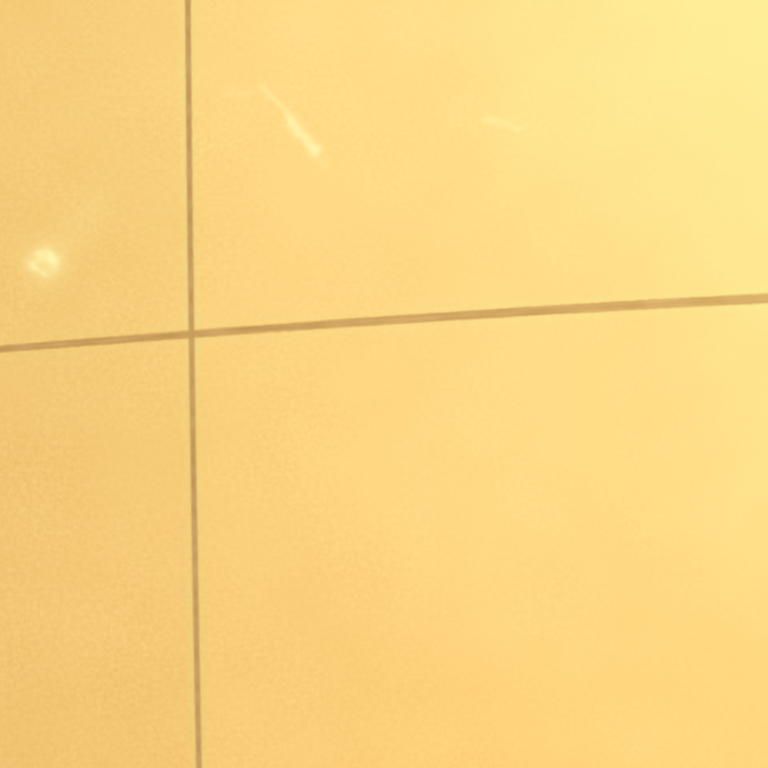
Reproduce this texture procedurally as a WebGL 1 fragment shader.

```glsl
precision highp float;
// Warm yellow wall tiles meeting at a thin, slightly skewed cross of brown grout.

uniform vec2 u_resolution;

vec2 gradientAt(vec2 cell) {
  vec2 p = fract(cell * vec2(0.1031, 0.1137));
  p += dot(p, p.yx + 33.33);
  float angle = 6.2832 * fract((p.x + p.y) * p.x * 7.31);
  return vec2(cos(angle), sin(angle));
}

// Gradient noise, roughly -0.7 to 0.7
float noise(vec2 p) {
  vec2 i = floor(p), f = p - i;
  vec2 u = f * f * f * (f * (f * 6.0 - 15.0) + 10.0);
  vec2 e = vec2(1.0, 0.0);
  float low = mix(dot(gradientAt(i), f), dot(gradientAt(i + e), f - e), u.x);
  float high = mix(dot(gradientAt(i + e.yx), f - e.yx), dot(gradientAt(i + 1.0), f - 1.0), u.x);
  return mix(low, high, u.y);
}

float segmentDistance(vec2 p, vec2 a, vec2 b) {
  vec2 d = b - a;
  return length(p - a - d * clamp(dot(p - a, d) / dot(d, d), 0.0, 1.0));
}

// Soft-edged streak of reflected light
float glint(vec2 p, vec2 a, vec2 b, float width) {
  float d = segmentDistance(p, a, b) / width;
  return exp(-d * d);
}

// Coverage of a joint with soft shoulders, never sharper than a pixel
float joint(float d, float halfWidth, float pixel) {
  float blur = max(0.0024, pixel);
  return 1.0 - smoothstep(halfWidth - blur, halfWidth + blur, abs(d));
}

void main() {
  vec2 uv = gl_FragCoord.xy / u_resolution;
  float pixel = 1.0 / min(u_resolution.x, u_resolution.y);

  // Tile space: both joints bend gently, neighbours lie one tile away
  float down = 1.0 - uv.y;
  vec2 bend = vec2(0.2446 + 0.008 * down + 0.0065 * down * down,
                   0.5452 + 0.083 * uv.x - 0.0165 * uv.x * uv.x);
  vec2 toJoint = (fract((uv - bend) / 1.2 + 0.5) - 0.5) * 1.2;

  // Glaze lit from the upper right, red saturating early
  vec3 lowEdge = mix(vec3(0.945, 0.768, 0.446), vec3(1.020, 0.838, 0.492), uv.x);
  vec3 highEdge = mix(vec3(0.962, 0.796, 0.470), vec3(1.045, 0.928, 0.592), uv.x);
  vec3 color = mix(lowEdge, highEdge, uv.y);
  color += 0.009 * smoothstep(0.0, 0.02, uv.x - bend.x);

  // Broad mottling
  color += vec3(0.8, 1.0, 1.1) * 0.018 * noise(uv * 4.0 + 4.0);
  color += vec3(0.5, 1.0, 1.2) * 0.010 * noise(uv * 14.0 + 8.0);

  // Fine grain in patches, rougher toward the lower left
  float grain = noise(uv * vec2(120.0, 145.0)) + 0.9 * noise(uv * vec2(230.0, 200.0) + 17.0);
  float patches = 1.0 + 0.9 * noise(uv * 9.0 + 23.0);
  float rough = mix(0.022, 0.004, clamp(0.75 * uv.x + 0.3 * uv.y, 0.0, 1.0));
  color += vec3(0.8, 1.0, 1.2) * grain * patches * rough;

  // Curved scratch, faint scratch and a broken round glare spot
  vec2 p = uv + 0.006 * vec2(noise(uv * 60.0), noise(uv * 60.0 + 9.0));
  float shine = 0.40 * glint(p, vec2(0.341, 0.887), vec2(0.380, 0.846), 0.0048);
  shine += 0.80 * glint(p, vec2(0.382, 0.838), vec2(0.409, 0.805), 0.0085);
  shine += 0.18 * glint(p, vec2(0.409, 0.805), vec2(0.422, 0.784), 0.006);
  shine += 0.15 * glint(p, vec2(0.298, 0.880), vec2(0.320, 0.879), 0.006);
  shine += 0.40 * glint(p, vec2(0.635, 0.845), vec2(0.676, 0.833), 0.0055);
  vec2 spot = p - vec2(0.058, 0.657);
  float ring = (length(spot * vec2(0.85, 1.15)) - 0.013) / 0.007;
  shine += (0.45 + 0.6 * noise(uv * 70.0 + 5.0)) * exp(-ring * ring);
  shine += 0.38 * exp(-dot(spot, spot) * 1300.0);
  shine += 0.12 * glint(p, vec2(0.07, 0.67), vec2(0.13, 0.74), 0.025);
  color = mix(color, vec3(1.0, 0.96, 0.68), clamp(shine, 0.0, 1.0));

  // Pale greenish rims beside the joints, broken along their length
  vec2 rim = (abs(toJoint) - vec2(0.0092, 0.0118)) / 0.0036;
  vec2 rimGlow = exp(-rim * rim) * (1.0 + noise(uv * 80.0 + 50.0));
  rimGlow.y *= 0.6;
  color = min(color, 1.0) + vec3(-0.020, 0.018, 0.010) * max(rimGlow.x, rimGlow.y);

  // Grout with uneven edges; the horizontal joint widens and pales rightward
  float wear = noise(uv * vec2(30.0, 60.0) + 31.0);
  float jag = noise(uv * 110.0 + 71.0);
  float upright = joint(toJoint.x + 0.0004 * jag, 0.0036 + 0.0004 * wear, pixel);
  float level = joint(toJoint.y + 0.0007 * jag, mix(0.0046, 0.0064, uv.x) + 0.0006 * wear, pixel);
  color = mix(color, vec3(0.74, 0.59, 0.36) + 0.06 * wear, 0.86 * upright);

  // Faint lengthwise streaks inside the horizontal joint
  float streak = noise(vec2(uv.x * 14.0, toJoint.y * 220.0 + 12.5));
  vec3 levelTone = mix(vec3(0.765, 0.595, 0.35), vec3(0.845, 0.675, 0.40), uv.x);
  color = mix(color, levelTone + 0.05 * wear + 0.05 * streak, 0.92 * level);

  gl_FragColor = vec4(clamp(color, 0.0, 1.0), 1.0);
}
```
